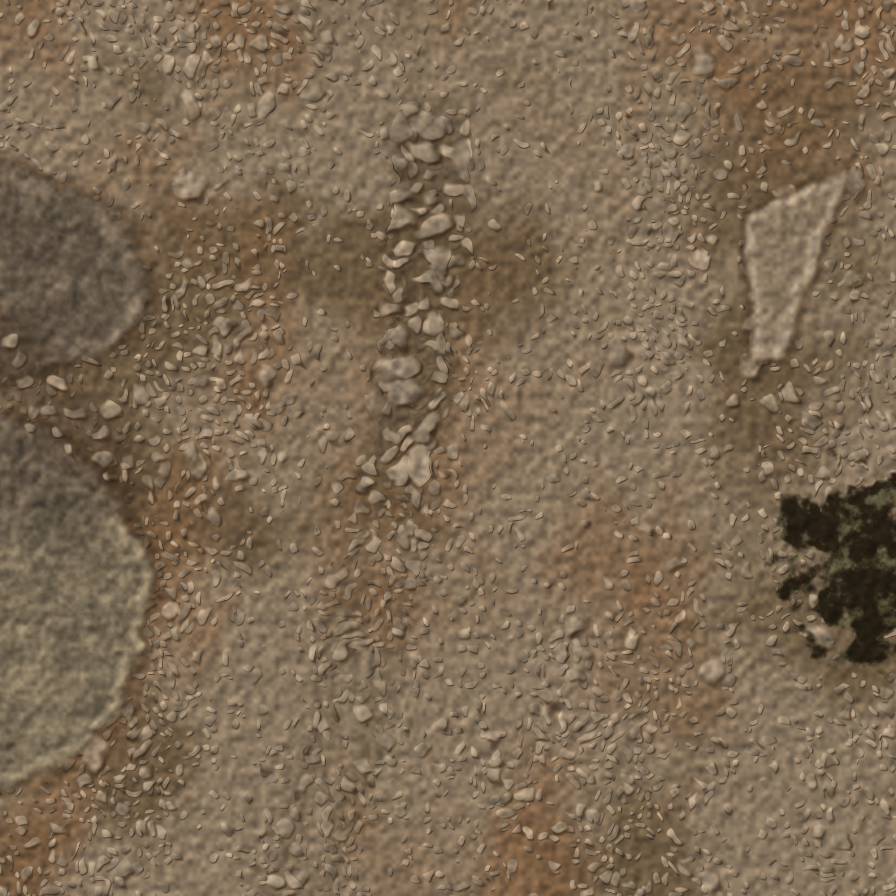
Give the GLSL for this texture, as a WebGL 1 fragment shader.

```glsl
precision highp float;
// Dry stony ground from above: a broken stone wall, boulders, a slab and a shrub.
uniform vec2 u_resolution;
const vec3 SAND = vec3(0.530, 0.458, 0.372);
const vec3 EARTH = vec3(0.415, 0.342, 0.252);
const vec3 RUST = vec3(0.480, 0.350, 0.235);
const vec3 STONE = vec3(0.640, 0.565, 0.475);
const vec3 DARK_ROCK = vec3(0.390, 0.340, 0.280);
const vec3 PALE_ROCK = vec3(0.475, 0.425, 0.340);
const vec3 SHADE = vec3(0.215, 0.150, 0.090);
const vec3 LEAF_DARK = vec3(0.120, 0.095, 0.055);
const vec3 LEAF_LIGHT = vec3(0.360, 0.340, 0.240);
const vec2 LIGHT_DIR = vec2(-0.6, 0.8);
const float GRAIN_SCALE = 115.0;
const float GRAIN_DEPTH = 0.27;
float hash(vec2 p) {
  vec3 q = fract(p.xyx * 0.1031);
  q += dot(q, q.yzx + 33.33);
  return fract((q.x + q.y) * q.z);
}
float noise(vec2 p) {
  vec2 i = floor(p), f = fract(p);
  f = f * f * (3.0 - 2.0 * f);
  return mix(mix(hash(i), hash(i + vec2(1, 0)), f.x),
             mix(hash(i + vec2(0, 1)), hash(i + vec2(1, 1)), f.x), f.y);
}
float fbm(vec2 p) {
  float sum = 0.0, amp = 0.53;
  for (int i = 0; i < 4; i++) {
    sum += amp * noise(p);
    p = mat2(1.6, 1.2, -1.2, 1.6) * p + 7.3;
    amp *= 0.5;
  }
  return sum;
}
float below(float edge, float soft, float x) { return 1.0 - smoothstep(edge - soft, edge + soft, x); }
float band(float x, float halfWidth, float soft) { return below(halfWidth, soft, abs(x)); }
float roundedLength(vec2 d) { return pow(dot(d * d, abs(d)) + 0.00001, 1.0 / 3.0); }

// Scattered stones with a lit side and a shadow; share is their density.
vec3 layStones(vec3 ground, vec2 p, float scale, float share, float size, vec3 tint) {
  vec2 q = p * scale;
  float cover = 0.0, light = 0.0, shadow = 0.0, tone = 0.0;
  for (int k = 0; k < 9; k++) {
    float row = floor((float(k) + 0.5) / 3.0);
    vec2 cell = floor(q) + vec2(float(k) - 3.0 * row, row) - 1.0;
    float turn = 6.28 * hash(cell + 23.0);
    vec2 d = q - cell - 0.2 - 0.6 * vec2(hash(cell + 37.0), hash(cell + 51.0));
    float radius = size * (0.55 + 0.45 * hash(cell + 67.0));
    radius *= smoothstep(0.0, 0.15, share - hash(cell + 11.0));
    float present = smoothstep(0.03, 0.12, radius);
    mat2 spin = mat2(cos(turn), sin(turn), -sin(turn), cos(turn));
    vec2 stretch = vec2(1.0, 1.0 + 0.9 * hash(cell + 79.0));
    float body = present * below(radius, 0.10, roundedLength(spin * d * stretch));
    vec2 shifted = d + LIGHT_DIR * 0.16;
    shadow = max(shadow, present * below(radius, 0.13, roundedLength(spin * shifted * stretch)));
    if (body > cover) {
      cover = body;
      light = dot(d, LIGHT_DIR) / max(radius, 0.05);
      tone = hash(cell + 97.0) - 0.5;
    }
  }
  ground = mix(ground, SHADE, 0.65 * shadow * (1.0 - cover));
  return mix(ground, tint * (1.0 + 0.15 * light + 0.28 * tone), cover * 0.82);
}

// Weathered boulder with a pale rim and a dark foot.
vec3 layBoulder(vec3 ground, vec2 p, vec2 centre, vec2 radii, vec3 tint) {
  float d = (length((p - centre) / radii) - 1.0) * min(radii.x, radii.y);
  float rim = band(d + 0.010, 0.006, 0.006);
  vec3 rock = tint * (0.98 + 0.6 * (fbm(p * 60.0) - 0.5) + 0.2 * rim);
  ground = mix(ground, SHADE, 0.5 * below(0.009, 0.009, d));
  return mix(ground, rock, below(0.0, 0.006, d));
}

void main() {
  vec2 p = gl_FragCoord.xy / u_resolution;
  vec2 warp = p + 0.035 * (vec2(fbm(p * 14.0), fbm(p * 14.0 + 40.0)) - 0.5);
  warp += 0.009 * (vec2(noise(p * 75.0), noise(p * 75.0 + 60.0)) - 0.5);
  float fromWall = warp.x - 0.485 + 0.15 * (1.0 - p.y) * (1.0 - p.y);
  // Soil with rusty patches and two smooth tracks
  float track = max(band(fromWall + 0.10, 0.04, 0.02), band(fromWall - 0.13, 0.07, 0.03));
  vec3 color = mix(EARTH, SAND, smoothstep(0.30, 0.60, fbm(warp * 7.0) + 0.06 * track));
  float gully = band(warp.x - 0.02 - 0.42 * p.y, 0.04, 0.04) * below(0.5, 0.1, p.y);
  float rust = smoothstep(0.46, 0.75, fbm(warp * vec2(7.0, 5.0) + 17.0));
  color = mix(color, RUST, 0.7 * max(rust * (1.0 - 0.6 * track), 0.9 * gully));
  // Rubble in upright drifts and sparse larger stones
  float drift = smoothstep(0.40, 0.66, fbm(warp * vec2(10.0, 5.0) + 31.0));
  drift = max(drift, band(warp.x - 0.74, 0.04, 0.03) * band(p.y - 0.72, 0.18, 0.06));
  float rubble = (0.22 + 0.5 * drift) * (1.0 - 0.6 * track);
  color = layStones(color, warp, 80.0, rubble + 0.18, 0.42, STONE * 0.95);
  color = layStones(color, warp + 3.0, 46.0, rubble * 0.75, 0.38, STONE * 0.95);
  color = layStones(color, warp + 5.0, 21.0, 0.17 * (1.0 - track), 0.36, STONE);
  // Wall: packed blocks above, two lines of rubble below
  float blocks = band(fromWall, 0.040, 0.018) * band(p.y - 0.665, 0.215, 0.03);
  float fallen = band(abs(fromWall) - 0.026, 0.017, 0.012) * below(0.45, 0.02, p.y);
  color = mix(color, EARTH * 0.85, 0.7 * blocks + 0.3 * fallen);
  color = layStones(color, warp + 9.0, 45.0, max(blocks, 0.65 * fallen), 0.44, STONE * 0.97);
  color = layStones(color, warp, 26.0, blocks, 0.50, STONE * 0.95);
  // Boulders and the debris between them
  vec3 lowerRock = mix(PALE_ROCK, DARK_ROCK, smoothstep(0.36, 0.48, p.y));
  color = layBoulder(color, warp, vec2(0.0, 0.69), vec2(0.165, 0.115), DARK_ROCK);
  color = layBoulder(color, warp, vec2(-0.01, 0.33), vec2(0.175, 0.20), lowerRock);
  float gap = band(warp.y - 0.60 + 0.9 * warp.x, 0.05, 0.03) * below(0.16, 0.03, warp.x);
  color = layStones(mix(color, SHADE, 0.4 * gap), warp + 2.0, 38.0, 0.8 * gap, 0.42, STONE * 0.95);
  // Leaning slab cut by half planes
  vec2 s = mix(p, warp, 0.6);
  float slab = max(max(0.835 - s.x, 0.60 - s.y), dot(s - vec2(0.94, 0.81), vec2(0.95, -0.31)));
  slab = max(slab, dot(s - vec2(0.89, 0.785), vec2(-0.45, 0.89)));
  color = mix(color, SHADE, 0.45 * below(0.007, 0.007, slab));
  color = mix(color, mix(SAND, STONE, band(slab + 0.007, 0.004, 0.005)), below(0.0, 0.004, slab));
  // Ragged shrub
  float crown = length(warp - vec2(0.97, 0.37)) * 10.0 + 2.2 * (fbm(p * 34.0) - 0.5);
  vec3 leaves = mix(LEAF_DARK, LEAF_LIGHT, smoothstep(0.45, 0.8, fbm(p * 70.0 + 8.0)));
  color = mix(color, leaves, 0.92 * below(0.88, 0.18, crown));
  // Fine grain
  vec2 g = p * GRAIN_SCALE;
  float relief = noise(g) - noise(g + LIGHT_DIR * 0.7);
  color *= 1.0 + GRAIN_DEPTH * (1.2 * relief + 0.8 * (noise(g * 1.8 + 13.0) - 0.5));
  gl_FragColor = vec4(color, 1.0);
}
```
